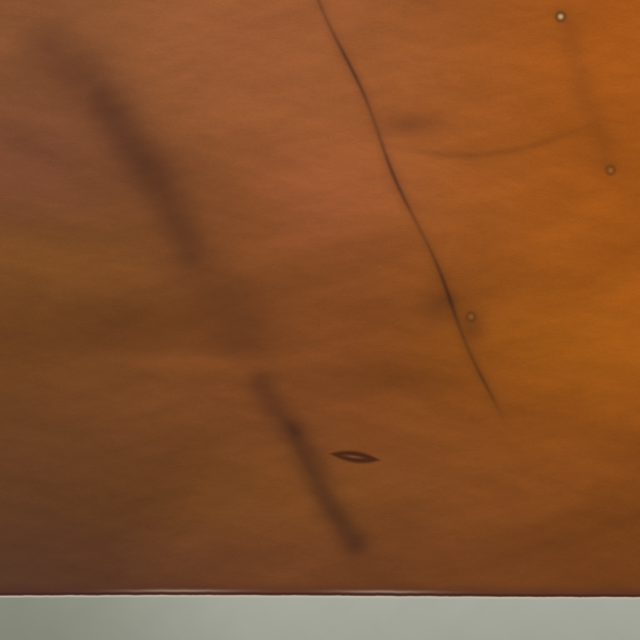
This texture is drawn by a WebGL 2 fragment shader. Its source:

```glsl
#version 300 es
precision highp float;
// Stained brown leather hanging above a pale grey-green strip.
// A smooth colour field is modulated by warped sine layers, then soft
// streaks, a thin slanted crease, a knot, pits and a frayed hem are added.
uniform vec2 u_resolution;
out vec4 fragColor;

float hash(vec2 p) {
    p = fract(p * vec2(0.1031, 0.1137));
    p += dot(p, p.yx + 33.33);
    return fract((p.x + p.y) * p.x * 7.31);
}

// Layered, rotated and self-warped sines, roughly -1 to 1
float waves(vec2 p) {
    float sum = 0.0, amp = 0.5;
    for (int i = 0; i < 5; i++) {
        p += 0.6 * sin(p.yx * 1.3 + float(i) * 1.7);
        sum += amp * sin(p.x + 0.4) * cos(p.y + float(i));
        p = mat2(1.5, 0.75, -0.75, 1.5) * p + 2.3;
        amp *= 0.6;
    }
    return sum;
}

float blob(vec2 p, vec2 center, vec2 radius) {
    vec2 q = (p - center) / radius;
    return exp(-dot(q, q));
}

// Soft line from a to b
float streak(vec2 p, vec2 a, vec2 b, float width) {
    vec2 ab = b - a;
    float t = clamp(dot(p - a, ab) / dot(ab, ab), 0.0, 1.0);
    float d = length(p - a - ab * t) / width;
    return exp(-d * d);
}

vec3 row(float x, vec3 left, vec3 middle, vec3 right) {
    return mix(mix(left, middle, smoothstep(0.0, 0.55, x)), right, smoothstep(0.45, 1.0, x));
}

vec3 leather(vec2 p) {
    // Broad light, warmest at the right and darkest at the lower left
    vec3 top = row(p.x, vec3(0.52, 0.32, 0.19), vec3(0.61, 0.355, 0.20), vec3(0.63, 0.33, 0.10));
    vec3 mid = row(p.x, vec3(0.44, 0.265, 0.13), vec3(0.50, 0.28, 0.135), vec3(0.60, 0.32, 0.09));
    vec3 low = row(p.x, vec3(0.34, 0.215, 0.15), vec3(0.44, 0.255, 0.14), vec3(0.45, 0.25, 0.11));
    vec3 col = mix(low, mid, smoothstep(0.06, 0.5, p.y));
    col = mix(col, top, smoothstep(0.42, 0.95, p.y));

    // Tinted stains
    col = mix(col, vec3(0.46, 0.27, 0.20), 0.6 * blob(p, vec2(0.04, 0.74), vec2(0.17, 0.12)));
    col = mix(col, vec3(0.50, 0.31, 0.14), 0.6 * blob(p, vec2(0.06, 0.59), vec2(0.17, 0.07)));
    col = mix(col, vec3(0.61, 0.34, 0.21), 0.5 * blob(p, vec2(0.52, 0.70), vec2(0.13, 0.08)));
    col = mix(col, vec3(0.48, 0.29, 0.12), 0.5 * blob(p, vec2(0.40, 0.23), vec2(0.30, 0.07)));
    col = mix(col, vec3(0.59, 0.33, 0.08), 0.5 * blob(p, vec2(0.88, 0.46), vec2(0.18, 0.09)));
    col *= 1.0 - 0.12 * blob(p, vec2(0.14, 0.49), vec2(0.22, 0.06));
    col *= 1.0 - 0.10 * blob(p, vec2(0.60, 0.41), vec2(0.14, 0.025));
    col *= 1.0 + 0.10 * blob(p, vec2(0.32, 0.435), vec2(0.16, 0.015));

    // Mottling, horizontal wrinkles and fine grain
    col *= 1.0 + 0.09 * waves(p * vec2(7.0, 13.0));
    col *= 1.0 + 0.035 * waves(p * vec2(16.0, 60.0) + 4.0);
    col *= 1.0 + 0.025 * waves(p * vec2(60.0, 190.0));
    col *= 0.985 + 0.03 * hash(floor(p * vec2(256.0, 512.0)));

    // Broken diagonal shadow
    vec2 w = p + 0.008 * vec2(waves(p * 20.0), waves(p * 20.0 + 5.0));
    float shade = 0.20 * streak(w, vec2(0.08, 0.93), vec2(0.17, 0.84), 0.045);
    shade = max(shade, 0.27 * streak(w, vec2(0.16, 0.85), vec2(0.25, 0.71), 0.037));
    shade = max(shade, 0.23 * streak(w, vec2(0.25, 0.71), vec2(0.30, 0.60), 0.035));
    shade = max(shade, 0.14 * streak(w, vec2(0.30, 0.60), vec2(0.38, 0.49), 0.055));
    shade = max(shade, 0.22 * streak(w, vec2(0.41, 0.40), vec2(0.46, 0.32), 0.021));
    shade = max(shade, 0.28 * streak(w, vec2(0.46, 0.32), vec2(0.51, 0.22), 0.019));
    shade = max(shade, 0.30 * streak(w, vec2(0.51, 0.22), vec2(0.56, 0.15), 0.021));
    shade += 0.15 * blob(w, vec2(0.455, 0.33), vec2(0.014));

    // Smudges beside the crease and a shallow fold to its right
    shade += 0.16 * blob(w, vec2(0.635, 0.805), vec2(0.045, 0.02));
    shade += 0.17 * blob(w, vec2(0.685, 0.52), vec2(0.035, 0.025));
    shade += 0.18 * blob(w, vec2(0.738, 0.485), vec2(0.02, 0.025));
    float fold = (p.y - 0.757 - 1.2 * pow(p.x - 0.72, 2.0)) / 0.006;
    shade += 0.10 * exp(-fold * fold) * blob(p, vec2(0.76, 0.77), vec2(0.14, 0.1));
    shade += 0.07 * streak(w, vec2(0.88, 0.97), vec2(0.95, 0.74), 0.018);

    // Thin crease, fading toward its lower end
    float crease = p.x - 0.501 - 0.43 * (1.0 - p.y) - 0.004 * sin(p.y * 24.0);
    float fade = smoothstep(0.32, 0.43, p.y) * (0.75 + 0.25 * sin(p.y * 37.0));
    shade += fade * (0.27 * exp(-pow(crease / 0.0035, 2.0)) + 0.10 * exp(-pow(crease / 0.012, 2.0)));
    return mix(col, vec3(0.20, 0.12, 0.10), clamp(shade * 1.5, 0.0, 0.8));
}

void main() {
    vec2 p = gl_FragCoord.xy / u_resolution;
    float px = 1.0 / u_resolution.y;
    vec3 col = leather(p);

    // Eye-shaped knot with a pale slit
    vec2 k = p - vec2(0.555, 0.286);
    k.y += 0.13 * k.x;
    float lens = abs(k.y) - 0.009 * (1.0 - pow(k.x / 0.039, 2.0));
    col = mix(col, vec3(0.23, 0.11, 0.07), 0.8 * (1.0 - smoothstep(-0.004, 0.003, lens)));
    col = mix(col, vec3(0.50, 0.32, 0.22), 0.75 * blob(k, vec2(-0.002, 0.0), vec2(0.015, 0.0025)));

    // Small pits, the topmost holding a bright fleck
    for (int i = 0; i < 3; i++) {
        vec2 c = i == 0 ? vec2(0.876, 0.974) : i == 1 ? vec2(0.954, 0.734) : vec2(0.736, 0.505);
        float ring = (length(p - c) - 0.006) / 0.003;
        col = mix(col, vec3(0.28, 0.18, 0.09), (i == 0 ? 0.65 : 0.4) * exp(-ring * ring));
        col = mix(col, vec3(0.78, 0.69, 0.52), (i == 0 ? 0.9 : 0.15) * blob(p, c, vec2(0.0045)));
    }

    // Frayed hem: purple shadow, pale chips, dark seam and bright rim
    float hem = 0.068 + 0.0012 * sin(p.x * 5.0) - 0.001 * p.x;
    float h = p.y - hem + 0.0006 * waves(vec2(p.x * 90.0, 1.0));
    col = mix(col, vec3(0.30, 0.17, 0.16), 0.45 * exp(-pow((h - 0.005) / 0.012, 2.0)));
    float chips = blob(p, vec2(0.28, 0.077), vec2(0.09, 0.1)) + blob(p, vec2(0.60, 0.077), vec2(0.08, 0.1));
    col = mix(col, vec3(0.62, 0.53, 0.46), min(chips, 1.0) * 0.75 * exp(-pow((h - 0.008) / 0.0025, 2.0)));
    col = mix(col, vec3(0.20, 0.13, 0.14), 0.8 * exp(-pow((h - 0.0035) / 0.002, 2.0)));

    // Pale strip, darker at the left end
    vec3 strip = mix(vec3(0.53, 0.54, 0.48), vec3(0.645, 0.655, 0.605), smoothstep(0.0, 0.45, p.x));
    strip *= 0.97 + 0.5 * p.y + 0.01 * waves(p * 50.0);
    col = mix(strip, col, smoothstep(-px, px, h));
    col = mix(col, vec3(0.78, 0.75, 0.66), 0.8 * exp(-pow(h / 0.0018, 2.0)));
    fragColor = vec4(col, 1.0);
}
```
